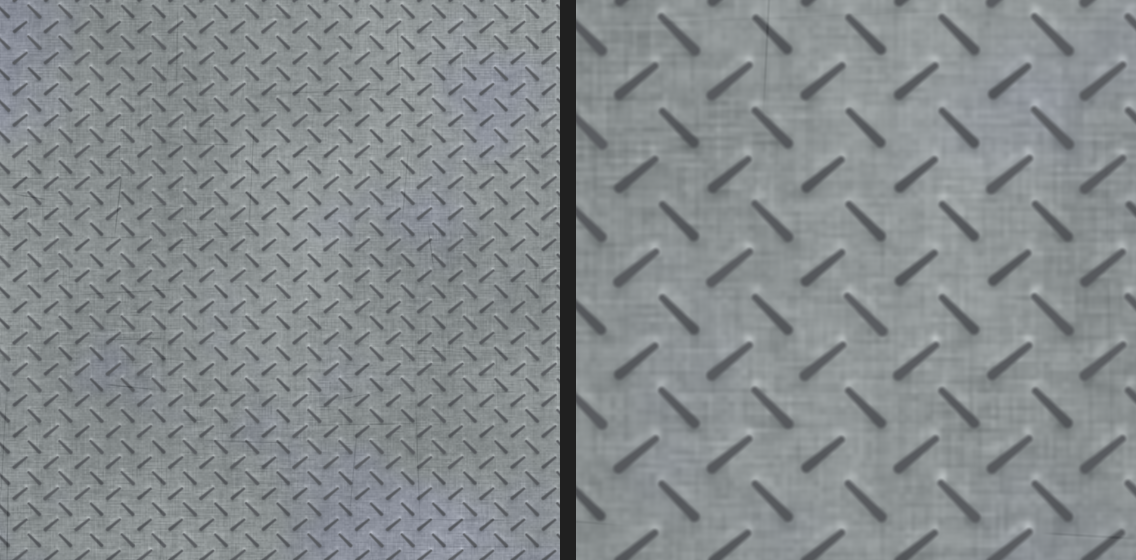
Left, the full canvas; right, a detail of the centre.
Reproduce this texture procedurally as a Shadertoy shader.

```glsl
// Worn steel tread plate: 18 by 18 cells of slanted raised bars on brushed, blotchy metal.

float hash(vec2 p) {
    return fract(sin(dot(p, vec2(127.1, 311.7))) * 43758.5453);
}

float noise(vec2 p) {
    vec2 i = floor(p), f = fract(p);
    f = f * f * (3.0 - 2.0 * f);
    return mix(mix(hash(i), hash(i + vec2(1, 0)), f.x),
               mix(hash(i + vec2(0, 1)), hash(i + vec2(1, 1)), f.x), f.y);
}

float fbm(vec2 p) {
    float sum = 0.0, amp = 0.5;
    for (int i = 0; i < 5; i++) {
        sum += amp * noise(p);
        p = p * 2.03 + 17.3;
        amp *= 0.5;
    }
    return sum;
}

// Adds one bar per cell; "up" is the unit vector toward its upper end
vec3 addBar(vec3 color, vec2 grid, vec2 center, vec2 up, float pixel) {
    vec2 q = grid - center + 0.5;
    vec2 cell = floor(q);
    float wear = hash(cell + center * 31.0);
    q = fract(q) - 0.5;
    vec2 side = vec2(-up.y, up.x) * sign(up.x);
    float along = dot(q, up), across = dot(q, side);

    // Lit flank and bright upper tip
    vec2 flank = vec2(along - 0.06, across - 0.11) / vec2(0.20, 0.055);
    vec2 tip = vec2(along - 0.29, across - 0.05) / vec2(0.06, 0.07);
    color += (0.035 + 0.025 * wear) * exp(-dot(flank, flank));
    color += (0.07 + 0.07 * wear) * exp(-dot(tip, tip));

    // Soft shade around the lower end
    vec2 shade = vec2(along + 0.23, across + 0.03) / vec2(0.13, 0.09);
    color -= 0.09 * exp(-dot(shade, shade));

    // Dark core, slightly wider at the bottom
    float halfLength = 0.25 + 0.03 * (wear - 0.5);
    float bar = length(vec2(along - clamp(along, -halfLength, halfLength), across));
    bar -= 0.042 - 0.035 * along;
    float core = 1.0 - smoothstep(-0.02 - 0.5 * pixel, 0.025 + 0.5 * pixel, bar);
    vec3 dark = vec3(0.325, 0.335, 0.35) + 0.06 * (wear - 0.5) + 0.05 * max(along, 0.0);
    return mix(color, dark, core * (0.86 + 0.14 * wear));
}

// Sparse thin scratches running along x
float scratches(vec2 uv, float seed, float pixel) {
    float sum = 0.0;
    for (int i = 0; i < 30; i++) {
        vec2 key = vec2(float(i), seed);
        vec2 start = vec2(hash(key), hash(key + 7.7));
        float size = 0.03 + 0.12 * hash(key + 3.1);
        vec2 d = uv - start;
        d.y += 0.015 * (hash(key + 5.3) - 0.5) * d.x / size;
        float line = 1.0 - smoothstep(0.0, 0.0008 + pixel, abs(d.y));
        float ends = smoothstep(size, 0.5 * size, abs(d.x));
        sum += line * ends * (hash(key + 9.2) - 0.7);
    }
    return sum;
}

void mainImage(out vec4 fragColor, in vec2 fragCoord) {
    vec2 uv = fragCoord / iResolution.xy;
    float pixel = 1.0 / iResolution.y;

    // Base metal with cloudy brightness and a blue to neutral tint
    vec3 color = vec3(0.555, 0.570, 0.585);
    color += 0.14 * (fbm(uv * 4.0 + 3.0) - 0.48);
    float tint = smoothstep(0.42, 0.68, fbm(uv * 3.5 + 41.0));
    color += mix(vec3(-0.004, 0.004, -0.008), vec3(-0.006, -0.002, 0.028), tint);

    // Brushed grain in both directions, plus fine speckle
    float patches = 0.6 + 0.8 * noise(uv * 14.0 + 5.0);
    color += 0.055 * patches * (noise(uv * vec2(45.0, 380.0)) - 0.5);
    color += 0.040 * patches * (noise(uv * vec2(380.0, 45.0) + 9.0) - 0.5);
    color += 0.045 * (noise(uv * 256.0) - 0.5);
    color += 0.040 * (fbm(uv * 60.0) - 0.48);

    // Raised bars, alternating between the two slants
    vec2 grid = uv * 18.0;
    color = addBar(color, grid, vec2(0.656, 0.14), vec2(0.78, 0.626), 18.0 * pixel);
    color = addBar(color, grid, vec2(0.094, 0.64), vec2(-0.707, 0.707), 18.0 * pixel);

    // Wear across the whole plate
    color += 0.12 * scratches(uv, 1.0, pixel);
    color += 0.12 * scratches(uv.yx, 2.0, pixel);

    fragColor = vec4(clamp(color, 0.0, 1.0), 1.0);
}
```
